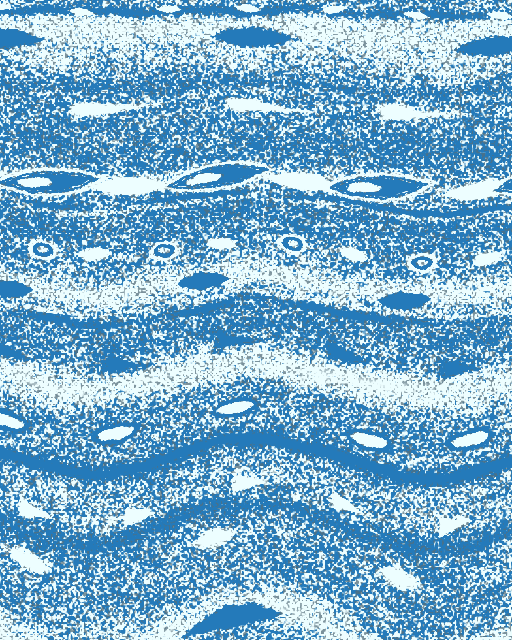
Write a Shadertoy shader that draws this pattern.

```glsl
// Wavy blue and white strata printed in coarse grain, with rows of lenses, rings and wedges.
// An ink density is built from bands and repeated distance shapes in warped space,
// then thresholded against fine value noise. Units: the canvas height is 100.

const float CLEAR = -0.3;
const float SOLID = 1.3;

float hash(vec2 p) {
    vec3 a = fract(p.xyx * 0.1031);
    a += dot(a, a.yzx + 33.33);
    return fract((a.x + a.y) * a.z);
}

float noise(vec2 p) {
    vec2 i = floor(p), f = fract(p);
    f = f * f * (3.0 - 2.0 * f);
    return mix(mix(hash(i), hash(i + vec2(1, 0)), f.x),
               mix(hash(i + vec2(0, 1)), hash(i + vec2(1, 1)), f.x), f.y);
}

// Soft horizontal layer, 1 at its centre
float band(float y, float centre, float halfWidth) {
    float t = (y - centre) / halfWidth;
    return exp(-t * t);
}

// Local coordinates of the nearest motif in a row, slightly shifted and tilted
vec2 repeatRow(vec2 q, float y, float period, float phase, float jitter) {
    float id = floor((q.x - phase) / period + 0.5);
    vec2 p = q - vec2(phase + id * period, y);
    vec2 key = vec2(id + 40.0, floor(y * 3.0));
    p += jitter * (vec2(hash(key), hash(key + 17.0)) - 0.5) * vec2(2.0, 1.0);
    float a = 0.3 * (hash(key + 31.0) - 0.5);
    return mat2(cos(a), sin(a), -sin(a), cos(a)) * p;
}

float ellipse(vec2 p, vec2 r) {
    return (length(p / r) - 1.0) * r.y;
}

float lens(vec2 p, vec2 r) {
    p /= r;
    return (abs(p.y) + p.x * p.x - 1.0) * r.y;
}

// Triangle with its base at the left and its tip at the right
float wedge(vec2 p, vec2 r) {
    p /= r;
    return max(-p.x - 1.0, abs(p.y) + 0.5 * p.x - 0.5) * r.y;
}

void stamp(inout float ink, float target, float d, float soft) {
    ink = mix(ink, target, 1.0 - smoothstep(-soft, soft, d));
}

float strata(vec2 q) {
    float y = q.y + 1.4 * (noise(q * vec2(0.13, 0.1)) - 0.5);
    float streak = noise(q * vec2(0.12, 1.1));
    float ink = 0.56 + 0.2 * (streak - 0.5) + 0.12 * (noise(q * vec2(0.3, 0.5)) - 0.5);
    // Pale layers
    ink -= 0.48 * band(y, 5.0, 3.4) + 0.12 * band(y, 10.0, 3.0);
    ink -= 0.25 * band(y, 28.0, 1.1) + 0.46 * band(y, 44.5, 2.0);
    ink -= 0.52 * band(y, 59.0, 2.6) + 0.48 * band(y, 99.0, 3.2);
    ink -= 0.1 * band(y, 77.0, 3.0);
    // Dark layers and broken thin lines
    ink += 0.12 * (band(y, 13.5, 1.5) + band(y, 23.0, 4.0) + band(y, 34.5, 3.0));
    ink += 0.65 * band(y, 2.0, 0.7) + 0.7 * band(y, 71.5, 0.95) + 0.3 * band(y, 82.0, 1.4);
    ink += 0.9 * streak * (band(y, 31.4, 0.35) + band(y, 48.7, 0.55));
    ink -= 0.5 * streak * (band(y, 32.3, 0.3) + band(y, 47.5, 0.4));
    return ink + 0.1 * band(y, 52.0, 2.5);
}

void motifs(vec2 q, inout float ink) {
    // Top: small clear lenses, then dark lenses
    stamp(ink, CLEAR, lens(repeatRow(q, 1.6, 13.0, 13.0, 0.5), vec2(2.0, 0.55)), 0.2);
    stamp(ink, SOLID, lens(repeatRow(q, 6.1, 38.0, 39.0, 0.8), vec2(6.5, 1.4)), 0.6);
    // Clear comets
    vec2 p = repeatRow(q, 16.7, 24.0, 14.5, 0.8);
    stamp(ink, CLEAR, ellipse(p, vec2(2.7, 1.0)), 0.35);
    stamp(ink, CLEAR, wedge(p - vec2(4.5, 0.3), vec2(6.0, 0.8)), 0.4);
    // Long clear lenses between nested eyes
    stamp(ink, CLEAR, lens(repeatRow(q, 28.9, 27.0, 21.0, 1.0), vec2(6.0, 1.3)), 0.25);
    p = repeatRow(q, 28.2, 25.5, 8.0, 1.0);
    stamp(ink, CLEAR, lens(p, vec2(9.0, 2.2)), 0.4);
    stamp(ink, SOLID, lens(p, vec2(8.0, 1.7)), 0.3);
    stamp(ink, 0.45, abs(lens(p, vec2(7.0, 1.35))) - 0.1, 0.2);
    stamp(ink, CLEAR, ellipse(p + vec2(2.2, 0.0), vec2(2.7, 0.75)), 0.2);
    // Rings alternating with clear ovals
    p = repeatRow(q, 38.9, 19.9, 6.0, 0.7);
    stamp(ink, CLEAR, ellipse(p, vec2(2.2, 1.5)), 0.35);
    stamp(ink, SOLID, ellipse(p, vec2(1.6, 1.05)), 0.2);
    stamp(ink, 0.1, ellipse(p, vec2(0.9, 0.5)), 0.2);
    stamp(ink, CLEAR, ellipse(repeatRow(q, 38.9, 20.5, 14.3, 0.7), vec2(2.1, 0.9)), 0.25);
    // Dark lenses, then dark wedges
    stamp(ink, SOLID, lens(repeatRow(q, 45.2, 31.0, 1.5, 0.8), vec2(4.2, 1.25)), 0.35);
    stamp(ink, SOLID, wedge(repeatRow(q, 55.3, 17.4, 1.8, 0.8), vec2(3.0, 1.2)), 0.6);
    // Clear ovals with dark rims
    p = repeatRow(q, 66.5, 18.4, 0.7, 2.0);
    stamp(ink, SOLID, ellipse(p, vec2(3.5, 1.5)), 0.35);
    stamp(ink, CLEAR, ellipse(p, vec2(2.8, 0.95)), 0.2);
    // Clear wedges, grainy clear lenses, and the dark lens at the foot
    stamp(ink, CLEAR, wedge(repeatRow(q, 78.4, 16.3, 6.0, 0.8), vec2(2.5, 1.4)), 0.25);
    stamp(ink, CLEAR, lens(repeatRow(q, 86.7, 28.8, 4.2, 0.8), vec2(3.2, 1.3)), 0.8);
    stamp(ink, SOLID, lens(repeatRow(q, 99.9, 60.0, 36.0, 0.5), vec2(7.8, 1.7)), 0.7);
}

void mainImage(out vec4 fragColor, in vec2 fragCoord) {
    vec2 pos = (fragCoord - vec2(0.5 * iResolution.x, iResolution.y)) / iResolution.y;
    pos = vec2(40.0, 0.0) + 100.0 * vec2(pos.x, -pos.y);

    // The swell deepens towards the foot
    vec2 q = pos;
    q.y += (0.4 + 4.2 * pow(max(pos.y, 0.0) / 100.0, 1.5)) * cos(0.1177 * (pos.x - 40.6));
    q.y -= 0.014 * (pos.x - 40.0);
    q += 0.35 * (vec2(noise(pos * 0.8), noise(pos * 0.8 + 50.0)) - 0.5);

    float ink = strata(q);
    motifs(q, ink);

    // Grain threshold and grey specks
    float cover = smoothstep(-0.13, 0.13, ink - noise(pos * 3.4));
    float speck = smoothstep(0.62, 0.85, noise(pos * 3.7 + 300.0));
    speck *= smoothstep(-0.15, 0.1, ink) * (1.0 - smoothstep(0.85, 1.15, ink));
    vec3 color = mix(vec3(0.93, 0.995, 1.0), vec3(0.14, 0.48, 0.73), cover);
    color = mix(color, vec3(0.33, 0.43, 0.48), 0.75 * speck);
    fragColor = vec4(color, 1.0);
}
```
